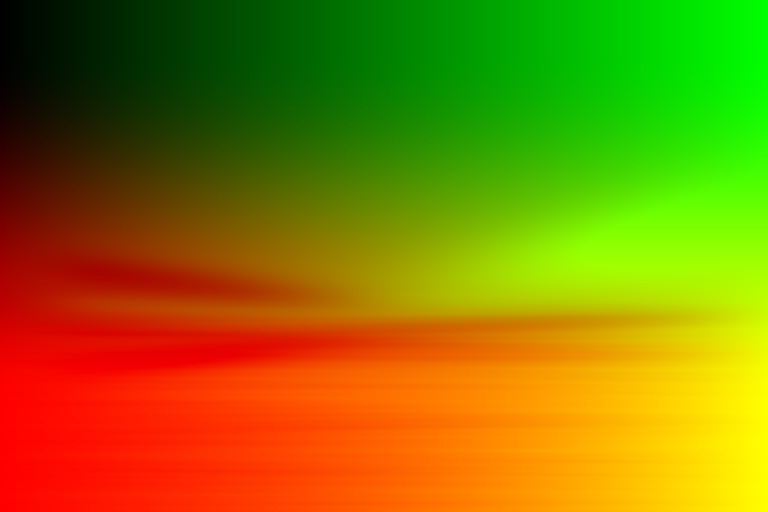
Write a Shadertoy shader that draws this background.

```glsl
// A hazy sunset over water in red and green, with long horizontal streaks.
#define RED_START 0.90      // height where red begins
#define RED_FULL 0.20       // height where red is full
#define HORIZON 0.40        // height of the waterline
#define SKY_LIFT 0.06       // extra green in the lower sky
#define WATER_DIP 0.12      // green lost near the bottom
#define GLOW 0.20           // strength of the bright glow on the right
#define RIPPLE 0.030        // strength of the fine streaks
#define RIPPLE_LAYERS 7

// Soft elongated spot; slope tilts its long axis.
float streak(vec2 p, vec2 center, vec2 size, float slope) {
    vec2 q = p - center;
    q.y -= slope * q.x;
    q /= size;
    return exp(-dot(q, q));
}

// Layered sines: thin in height, slowly varying across.
float ripples(vec2 p) {
    float sum = 0.0, frequency = 55.0, weight = 1.0;
    for (int i = 0; i < RIPPLE_LAYERS; i++) {
        float k = float(i);
        float drift = 1.3 * sin(p.x * (2.3 + 0.8 * k) + 2.1 * k);
        float fade = 0.6 + 0.4 * sin(p.x * (4.0 + k) + p.y * 31.0 + 1.7 * k);
        sum += weight * fade * sin(p.y * frequency + drift + 4.7 * k);
        frequency *= 1.43;
        weight *= 0.86;
    }
    return sum * 0.5;
}

// Cloud bands, glow and reflections, as changes of the green level.
float bands(vec2 p) {
    float sum = GLOW * streak(p, vec2(0.78, 0.51), vec2(0.25, 0.085), 0.30);
    sum -= 0.19 * streak(p, vec2(0.25, 0.445), vec2(0.22, 0.035), -0.17);
    sum += 0.10 * streak(p, vec2(0.24, 0.398), vec2(0.30, 0.020), -0.05);
    sum += 0.08 * streak(p, vec2(0.52, 0.405), vec2(0.16, 0.025), 0.0);
    sum -= 0.17 * streak(p, vec2(0.72, 0.368), vec2(0.25, 0.022), 0.05);
    sum -= 0.08 * streak(p, vec2(0.25, 0.345), vec2(0.30, 0.014), -0.04);
    sum -= 0.19 * streak(p, vec2(0.27, 0.305), vec2(0.20, 0.028), 0.13);
    sum -= 0.12 * streak(p, vec2(0.68, 0.310), vec2(0.28, 0.022), 0.0);
    sum += 0.06 * streak(p, vec2(0.38, 0.240), vec2(0.25, 0.050), 0.0);
    return sum;
}

void mainImage(out vec4 fragColor, in vec2 fragCoord) {
    vec2 uv = fragCoord / iResolution.xy;
    float arch = 4.0 * uv.x * (1.0 - uv.x);
    float sideFade = smoothstep(0.0, 0.14, uv.x) * smoothstep(1.08, 0.88, uv.x);
    float water = smoothstep(HORIZON + 0.06, HORIZON - 0.06, uv.y);

    // Red rises toward the bottom, held back around the waterline.
    float red = smoothstep(RED_START, RED_FULL, uv.y);
    red -= 0.09 * streak(uv, vec2(0.45, HORIZON), vec2(0.55, 0.07), 0.0);

    // Green rises toward the right, with the sky above and water below.
    float lowSky = smoothstep(0.80, 0.55, uv.y) * (1.0 - water);
    float green = uv.x + arch * (SKY_LIFT * lowSky - WATER_DIP * water);
    green += bands(uv) * sideFade;

    // Fine streaks on the water.
    float ripple = RIPPLE * ripples(uv) * water * sqrt(arch);
    green += ripple;
    red += 0.4 * ripple;

    fragColor = vec4(clamp(vec2(red, green), 0.0, 1.0), 0.0, 1.0);
}
```
